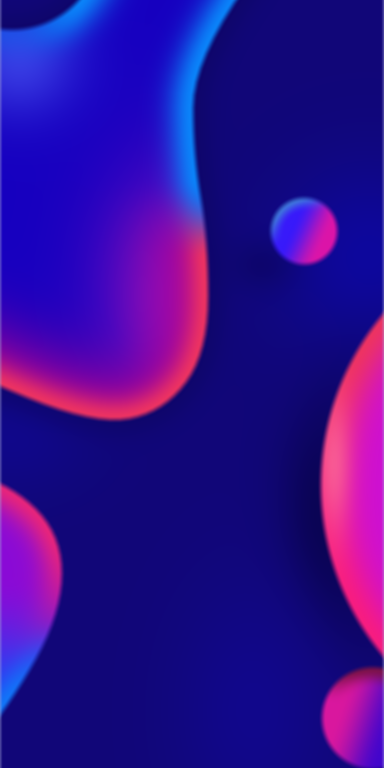
Reproduce this background procedurally as a Shadertoy shader.

```glsl
// Glossy liquid blobs and spheres with neon rims floating on deep indigo.

// Design space: 100 units wide, 200 units tall, origin at the lower left.
const vec2 DESIGN_SIZE = vec2(100.0, 200.0);
const int CONTROL_COUNT = 10;
const int CURVE_STEPS = 8;

const vec3 INDIGO  = vec3(0.065, 0.025, 0.47);
const vec3 SHADOW  = vec3(0.03, 0.01, 0.28);
const vec3 BLUE    = vec3(0.085, 0.0, 0.75);
const vec3 CYAN    = vec3(0.04, 0.52, 0.98);
const vec3 VIOLET  = vec3(0.56, 0.07, 0.76);
const vec3 MAGENTA = vec3(0.67, 0.0, 0.58);
const vec3 PINK    = vec3(0.97, 0.11, 0.50);
const vec3 CORAL   = vec3(0.93, 0.20, 0.38);

// Smooth elliptical spot
float glow(vec2 p, vec2 center, vec2 radius) {
    vec2 q = (p - center) / radius;
    return exp(-dot(q, q));
}

// Band that fades away from an outline on either side
float band(float d, float width) {
    float k = d / width;
    return exp(-k * k);
}

float coverage(float d) {
    return 1.0 - smoothstep(-1.0, 1.0, d);
}

float circle(vec2 p, vec2 center, float radius) {
    return length(p - center) - radius;
}

// Signed distance to a closed quadratic B-spline, flattened to segments
float closedSpline(vec2 p, vec2 c[CONTROL_COUNT]) {
    float nearest = 1e6, side = 1.0;
    for (int i = 0; i < CONTROL_COUNT; i++) {
        vec2 control = c[(i + 1) % CONTROL_COUNT];
        vec2 start = 0.5 * (c[i] + control);
        vec2 end = 0.5 * (control + c[(i + 2) % CONTROL_COUNT]);
        vec2 a = start;
        for (int j = 1; j <= CURVE_STEPS; j++) {
            float t = float(j) / float(CURVE_STEPS);
            vec2 b = mix(mix(start, control, t), mix(control, end, t), t);
            vec2 e = b - a, w = p - a;
            vec2 gap = w - e * clamp(dot(w, e) / dot(e, e), 0.0, 1.0);
            nearest = min(nearest, dot(gap, gap));
            if ((a.y > p.y) != (b.y > p.y) && w.x < e.x * w.y / e.y) side = -side;
            a = b;
        }
    }
    return side * sqrt(nearest);
}

vec3 backdrop(vec2 p) {
    vec3 col = INDIGO;
    col = mix(col, vec3(0.05, 0.03, 0.64), 0.85 * glow(p, vec2(96, 133), vec2(24, 24)));
    col = mix(col, vec3(0.07, 0.03, 0.58), 0.7 * glow(p, vec2(66, 15), vec2(20, 32)));
    col = mix(col, vec3(0.06, 0.03, 0.57), 0.7 * glow(p, vec2(3, 86), vec2(20, 14)));
    return mix(col, SHADOW, 0.35 * glow(p, vec2(69, 131), vec2(9, 7)));
}

vec3 blobColor(vec2 p, float d) {
    float low = 1.0 - smoothstep(132.0, 154.0, p.y);
    vec3 col = mix(BLUE, VIOLET, 0.95 * glow(p, vec2(48, 123), vec2(21, 32)));
    col = mix(col, vec3(0.25, 0.28, 0.92), 0.8 * glow(p, vec2(5, 184), vec2(15, 14)));
    col = mix(col, MAGENTA, 0.9 * low * band(d, 15.0));
    col = mix(col, CORAL, low * band(d, 5.5));
    float cool = (1.0 - low) * mix(0.4, 1.0, smoothstep(4.0, 22.0, p.x));
    return mix(col, CYAN, cool * band(d, 6.5));
}

vec3 dropColor(vec2 p, float d) {
    float high = smoothstep(26.0, 62.0, p.y);
    vec3 col = mix(vec3(0.16, 0.24, 0.95), vec3(0.54, 0.04, 0.84), smoothstep(18.0, 50.0, p.y));
    col = mix(col, mix(PINK, CORAL, 0.5), 0.9 * high * band(d, 6.0));
    return mix(col, CYAN, 0.8 * (1.0 - smoothstep(16.0, 40.0, p.y)) * band(d, 5.0));
}

vec3 discColor(vec2 p, float d) {
    vec3 rim = mix(PINK, CORAL, smoothstep(65.0, 112.0, p.y));
    vec3 col = mix(vec3(0.80, 0.06, 0.83), rim, band(d, 8.5));
    return mix(col, vec3(0.98, 0.42, 0.60), 0.75 * glow(p, vec2(87, 79), vec2(4.5, 18)));
}

// Two-tone sphere shaded along an axis, with a tinted rim facing rimDir
vec3 sphereColor(vec2 q, vec2 axis, vec3 cold, vec3 warm, vec2 rimDir, vec3 rim) {
    vec3 col = mix(cold, warm, smoothstep(-0.4, 0.7, dot(q, axis)));
    float facing = smoothstep(0.1, 0.9, dot(q, rimDir));
    return mix(col, rim, facing * smoothstep(0.55, 1.0, length(q)));
}

void mainImage(out vec4 fragColor, in vec2 fragCoord) {
    vec2 p = fragCoord / iResolution.xy * DESIGN_SIZE;
    vec2 blobOutline[CONTROL_COUNT] = vec2[](
        vec2(78, 223.4), vec2(50.3, 184.4), vec2(50.3, 159.6), vec2(54.2, 137.5), vec2(54.2, 108.3),
        vec2(42.7, 92.7), vec2(24.7, 89.3), vec2(-10.4, 103.6), vec2(-78, 135), vec2(-52, 304));
    vec2 dropOutline[CONTROL_COUNT] = vec2[](
        vec2(2.6, 74.2), vec2(16.1, 60.7), vec2(16.1, 40.6), vec2(2.6, 16.4), vec2(-15.6, -5.7),
        vec2(-31, -8), vec2(-52, 12), vec2(-52, 44), vec2(-39, 70), vec2(-18, 79.4));
    vec2 orbCenter = vec2(79.2, 139.8), ballCenter = vec2(97.1, 13);
    float orbRadius = 8.6, ballRadius = 13.2;

    float notch = circle(p, vec2(3.1, 215.6), 23.4);
    float blob = max(closedSpline(p, blobOutline), -notch);
    float drop = closedSpline(p, dropOutline);
    float disc = circle(p, vec2(152.9, 73.7), 69.3);

    // Backdrop and soft shadows
    vec3 col = backdrop(p);
    col = mix(col, SHADOW, 0.75 * band(disc, 11.0) * glow(p, vec2(80, 64), vec2(30, 36)));
    col = mix(col, SHADOW, 0.25 * band(blob, 5.0));

    // Floating shapes
    col = mix(col, blobColor(p, blob), coverage(blob));
    col = mix(col, dropColor(p, drop), coverage(drop));
    col = mix(col, discColor(p, disc), coverage(disc));
    vec3 orb = sphereColor((p - orbCenter) / orbRadius, vec2(0.9, -0.4), vec3(0.22, 0.10, 0.98),
        vec3(0.86, 0.08, 0.66), vec2(-0.6, 0.8), vec3(0.25, 0.48, 0.86));
    col = mix(col, orb, coverage(circle(p, orbCenter, orbRadius)));
    vec3 ball = sphereColor((p - ballCenter) / ballRadius, vec2(-0.95, 0.3), vec3(0.26, 0.02, 0.80),
        vec3(0.85, 0.09, 0.62), vec2(0.2, 0.98), vec3(0.48, 0.07, 0.28));
    col = mix(col, ball, coverage(circle(p, ballCenter, ballRadius)));

    // Pale sheen along the side borders
    float border = min(p.x, DESIGN_SIZE.x - p.x);
    col = mix(col, vec3(0.65, 0.65, 0.85), 0.4 * (1.0 - smoothstep(0.0, 0.8, border)));
    fragColor = vec4(col, 1.0);
}
```
